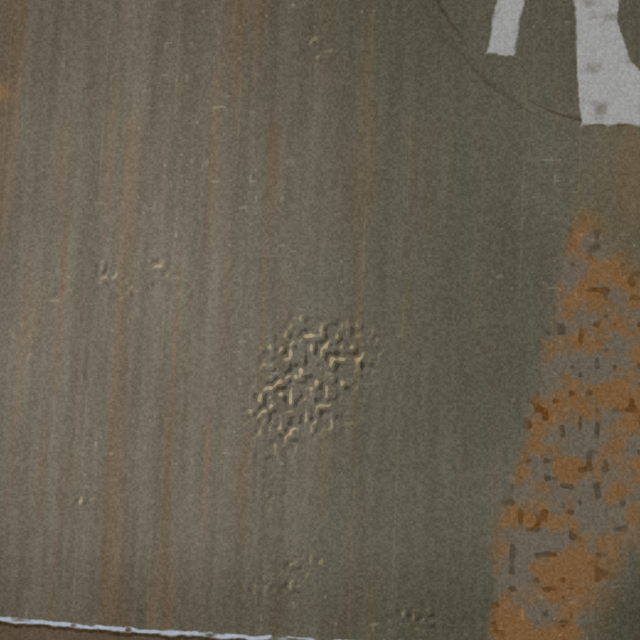
A WebGL 2 fragment shader for this texture:

```glsl
#version 300 es
precision highp float;

uniform vec2 u_resolution;
out vec4 fragColor;

float hash(vec2 cell) {
  uvec2 q = uvec2(ivec2(cell)) * uvec2(1597u, 3797u);
  uint n = (q.x ^ (q.y << 7)) * 74779u;
  n = (n ^ (n >> 15)) * 29573u;
  n = (n ^ (n >> 13)) * 48271u;
  return float((n ^ (n >> 16)) & 65535u) / 65535.0;
}

float noise(vec2 p) {
  vec2 cell = floor(p), f = fract(p);
  f = f * f * (3.0 - 2.0 * f);
  return mix(mix(hash(cell), hash(cell + vec2(1, 0)), f.x),
             mix(hash(cell + vec2(0, 1)), hash(cell + 1.0), f.x), f.y);
}

float fbm(vec2 p) {
  float sum = 0.0, gain = 0.53;
  for (int i = 0; i < 4; i++) {
    sum += gain * noise(p);
    p = mat2(1.6, 1.2, -1.2, 1.6) * p + 17.0;
    gain *= 0.5;
  }
  return sum;
}

// Soft elliptical spot, 1 at its centre
float spot(vec2 p, vec2 centre, vec2 size) {
  vec2 d = (p - centre) / size;
  return exp(-dot(d, d));
}

// Brushed metal: broad tone, leaning streaks and thin scratches
vec3 brushedMetal(vec2 p) {
  float tone = fbm(p * 5.0 + 3.0) - 0.5;
  vec3 color = mix(vec3(0.415, 0.39, 0.338), vec3(0.352, 0.343, 0.292),
                   smoothstep(0.25, 0.75, p.x + 0.25 * tone));
  color += 0.05 * tone;
  color += 0.035 * spot(p, vec2(0.15, 0.5), vec2(0.4, 0.3));
  color -= 0.035 * smoothstep(0.75, 1.05, p.y) + 0.045 * smoothstep(0.17, 0.03, p.y);

  float x = p.x - 0.07 * p.y * (1.0 - 0.7 * p.x);
  float wide = noise(vec2(x * 42.0, p.y * 3.5));
  float thin = noise(vec2(x * 130.0, p.y * 7.0 + 40.0));
  float fade = 0.4 + 0.6 * smoothstep(0.8, 0.3, p.x);
  color += fade * (0.035 * (wide - 0.5) + 0.04 * (thin - 0.5));
  float brown = smoothstep(0.55, 0.9, noise(vec2(x * 65.0 + 9.0, p.y * 4.0)));
  color += fade * brown * vec3(0.02, -0.008, -0.022);

  // Long seams at uneven spacing
  float column = floor(x * 7.0);
  float seam = abs(fract(x * 7.0) - 0.2 - 0.6 * hash(vec2(column, 5.0))) / 7.0;
  float broken = smoothstep(0.3, 0.7, noise(vec2(column * 9.0, p.y * 14.0)));
  return color + smoothstep(0.003, 0.0, seam) * broken * vec3(0.035, 0.025, 0.005);
}

// Clusters of small raised blisters, lit from one side
vec3 blisters(vec2 p) {
  float area = spot(p, vec2(0.53, 0.45), vec2(0.08, 0.07))
             + spot(p, vec2(0.45, 0.37), vec2(0.09, 0.08))
             + 0.6 * spot(p, vec2(0.49, 0.95), vec2(0.04, 0.1))
             + 0.5 * spot(p, vec2(0.22, 0.56), vec2(0.15, 0.05))
             + 0.5 * spot(p, vec2(0.04, 0.48), vec2(0.04, 0.07))
             + 0.5 * spot(p, vec2(0.15, 0.22), vec2(0.06, 0.025))
             + 0.5 * spot(p, vec2(0.45, 0.12), vec2(0.07, 0.14))
             + 0.6 * spot(p, vec2(0.66, 0.03), vec2(0.06, 0.03));
  area = smoothstep(0.25, 0.9, area + 0.9 * (fbm(p * 24.0) - 0.5));
  vec2 q = p * vec2(125.0, 110.0);
  float slope = noise(q) - noise(q + vec2(-0.5, 0.45));
  float light = smoothstep(0.1, 0.5, slope), shade = smoothstep(0.05, 0.45, -slope);
  return area * (light * vec3(0.24, 0.2, 0.12) - shade * vec3(0.12, 0.12, 0.11));
}

float rustMask(vec2 p) {
  vec2 w = p + 0.035 * (vec2(fbm(p * 14.0), fbm(p * 14.0 + 50.0)) - 0.5);
  float left = smoothstep(-0.01, 0.02, w.x - 0.76 - 0.225 * max(w.y - 0.1, 0.0));
  float right = smoothstep(0.04, -0.04, w.x - 0.92 - 0.42 * w.y);
  float top = smoothstep(0.04, -0.05, w.y - 0.67 + max(w.x - 0.91, 0.0));
  return left * right * top;
}

// Worn bands of pale paint in the upper right
float paintMask(vec2 p) {
  vec2 w = p + 0.009 * (vec2(fbm(p * 65.0), fbm(p * 65.0 + 30.0)) - 0.5);
  float strip = max(abs(w.x - 0.796 - 0.17 * (w.y - 1.0)) - 0.022, 0.915 - w.y);
  float block = max(0.896 + 0.06 * (1.0 - w.y) - w.x, 0.805 - w.y);
  float hollow = (length((w - vec2(1.045, 0.985)) / vec2(0.08, 0.115)) - 1.0) * 0.09;
  return smoothstep(0.003, -0.003, min(strip, max(block, -hollow)));
}

void main() {
  vec2 p = gl_FragCoord.xy / u_resolution;
  vec3 color = brushedMetal(p);

  // Scuffed arcs around the paint
  float radius = length(p - vec2(0.98, 1.12)) + 0.01 * (fbm(p * 15.0) - 0.5);
  float arcs = smoothstep(0.5, 0.85, noise(vec2(radius * 190.0, p.x * 9.0)));
  color -= arcs * smoothstep(0.03, 0.0, abs(radius - 0.32)) * vec3(0.05, 0.065, 0.07);

  // Rust stain with grey mottling and dark pits
  float mottle = fbm(p * 26.0 + 8.0);
  vec3 rust = mix(vec3(0.48, 0.35, 0.22), vec3(0.405, 0.37, 0.32), smoothstep(0.4, 0.68, mottle));
  rust -= 0.1 * smoothstep(0.68, 0.9, noise(p * 75.0));
  color = mix(color, rust, 0.9 * rustMask(p));
  color += spot(p, vec2(1.0, 0.72), vec2(0.07, 0.14)) * vec3(0.045, 0.01, -0.02);
  color += spot(p, vec2(0.0, 0.855), vec2(0.015)) * vec3(0.12, 0.06, 0.01);

  color += blisters(p);
  float flecks = smoothstep(0.83, 1.0, noise(p * 120.0 + 70.0));
  color += 0.08 * flecks * smoothstep(0.4, 0.7, fbm(p * 7.0 + 20.0));

  float wear = smoothstep(0.52, 0.8, fbm(p * 30.0 + 4.0));
  color = mix(color, mix(vec3(0.6, 0.6, 0.595), vec3(0.47, 0.46, 0.43), wear), paintMask(p));

  // Chipped bright rim along the bottom, dark ground below
  float rim = p.y - 0.032 + 0.085 * p.x - 0.035 * p.x * p.x - 0.008 * (fbm(p * 45.0) - 0.5);
  color = mix(color, vec3(0.33, 0.28, 0.22), 0.7 * smoothstep(0.0, -0.008, rim));
  color -= 0.1 * smoothstep(0.005, 0.0, abs(rim + 0.007)) * smoothstep(0.7, 0.5, p.x);
  float chips = smoothstep(0.2, 0.6, noise(p * vec2(70.0, 130.0)) + 0.3 - 0.5 * p.x);
  float glint = smoothstep(0.0055, 0.001, abs(rim)) * smoothstep(0.66, 0.55, p.x);
  color = mix(color, vec3(0.64, 0.67, 0.72), glint * chips);

  // Fine grain
  color += 0.06 * (noise(p * 260.0) - 0.5) + 0.035 * (noise(p * 430.0 + 11.0) - 0.5);
  fragColor = vec4(clamp(color, 0.0, 1.0), 1.0);
}
```
